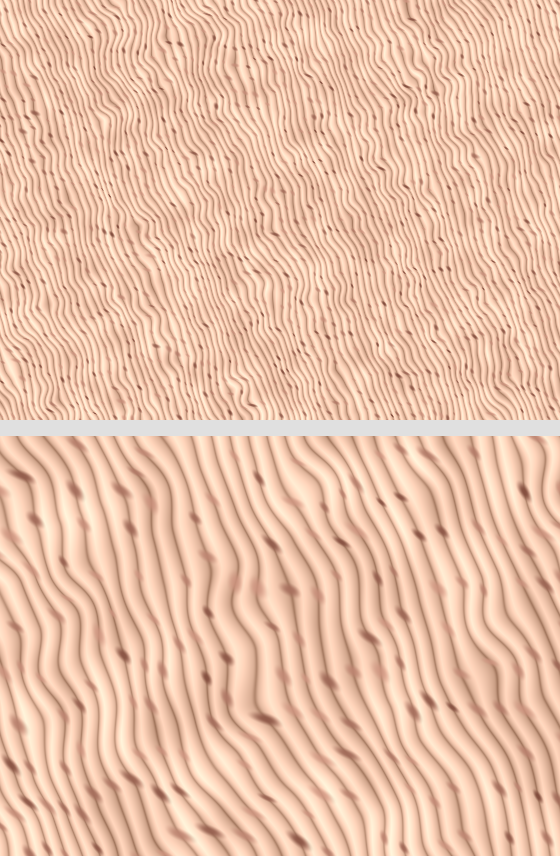
Top, the full canvas; bottom, a detail of the centre.
A WebGL 2 fragment shader for this texture:

```glsl
#version 300 es
precision highp float;
// Wavy, slanted skin-toned ridges with shaded flanks and dark flecks in the grooves.

uniform vec2 u_resolution;
out vec4 fragColor;

// Lengths are in canvas heights.
const float LEAN = 0.33;               // ridge tilt from vertical, radians
const float RIDGES = 60.0;             // ridges per unit across
const vec2 BEND_SCALE = vec2(8.0, 10.0);
const float BEND = 2.0;                // broad sway, in ridges
const vec2 KINK_SCALE = vec2(23.0, 27.0);
const float KINK = 1.0;                // tight wobble, in ridges
const float CREST_AT = 0.36;           // crest position inside a ridge
const float FLANK_LIGHT = 0.80;
const float CREST_GAIN = 0.27;
const float GROOVE_WIDTH = 0.06;
const float GROOVE_DEPTH = 0.10;
const vec2 PATCH_SCALE = vec2(34.0, 22.0);
const float PATCH_LIGHT = 0.13;        // uneven light along the ridges
const float FLECK_CELL = 0.036;
const float FLECK_CHANCE = 0.62;
const vec2 FLECK_SIZE = vec2(0.0040, 0.0082);
const float FLECK_SLANT = 0.40;
const vec3 SKIN_TINT = vec3(0.0, -0.17, -0.27);
const vec3 FLECK_DARK = vec3(0.50, 0.29, 0.23);
const vec3 FLECK_PINK = vec3(0.82, 0.59, 0.51);

float hash(vec2 p) {
    return fract(sin(dot(p, vec2(127.1, 311.7))) * 43758.5453);
}

float valueNoise(vec2 p) {
    vec2 cell = floor(p);
    vec2 f = fract(p);
    f = f * f * (3.0 - 2.0 * f);
    float low = mix(hash(cell), hash(cell + vec2(1.0, 0.0)), f.x);
    float high = mix(hash(cell + vec2(0.0, 1.0)), hash(cell + vec2(1.0)), f.x);
    return mix(low, high, f.y);
}

// Ridge count across the canvas, bent by two layers of noise.
float ridgePhase(vec2 q) {
    float bend = BEND * valueNoise(q * BEND_SCALE + 31.0);
    float kink = KINK * valueNoise(q * KINK_SCALE + 67.0);
    return q.x * RIDGES + bend + kink;
}

// Brightness over one ridge: quick rise, long shaded fall, thin groove.
float ridgeLight(float phase, float pixel) {
    float f = fract(phase);
    float climb = min(f / CREST_AT, (1.0 - f) / (1.0 - CREST_AT));
    float crest = climb * (1.4 - 0.4 * climb);
    float width = max(GROOVE_WIDTH, pixel * 0.6);
    float grooveDist = min(f, 1.0 - f) / width;
    float groove = exp(-grooveDist * grooveDist) * GROOVE_WIDTH / width;
    return FLANK_LIGHT + CREST_GAIN * crest - GROOVE_DEPTH * groove;
}

// Fleck on the nearest groove: x is its coverage, y its darkness.
vec2 fleck(float phase, float along) {
    float groove = floor(phase + 0.5);
    float row = along / FLECK_CELL + hash(vec2(groove, 5.0));
    vec2 id = vec2(groove, floor(row));
    float present = step(hash(id + 11.0), FLECK_CHANCE);
    float centre = mix(0.35, 0.65, hash(id + 23.0));
    float grow = mix(0.6, 1.2, hash(id + 37.0));
    vec2 d = vec2((phase - groove) / RIDGES, (fract(row) - centre) * FLECK_CELL);
    d.x += FLECK_SLANT * d.y;
    float r = length(d / (FLECK_SIZE * grow));
    float coverage = present * (1.0 - smoothstep(0.2, 1.3, r));
    return vec2(coverage, hash(id + 53.0));
}

void main() {
    vec2 p = gl_FragCoord.xy / u_resolution.y;

    // Axes across and along the ridges
    float c = cos(LEAN);
    float s = sin(LEAN);
    vec2 q = vec2(c * p.x + s * p.y, c * p.y - s * p.x);

    // Shaded ridges with uneven light
    float phase = ridgePhase(q);
    float light = ridgeLight(phase, fwidth(phase));
    light += PATCH_LIGHT * (valueNoise(q * PATCH_SCALE + 13.0) - 0.5);
    vec3 colour = clamp(vec3(light) + SKIN_TINT, 0.0, 1.0);

    // Flecks, from faint pink to dark brown
    vec2 spot = fleck(phase, q.y);
    vec3 spotColour = mix(FLECK_PINK, FLECK_DARK, spot.y * spot.y);
    colour = mix(colour, spotColour, spot.x * mix(0.75, 0.95, spot.y));

    fragColor = vec4(colour, 1.0);
}
```
